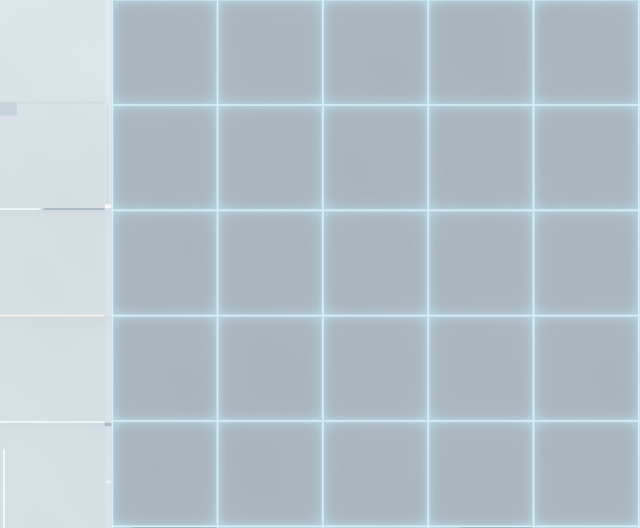
A Shadertoy shader for this pattern:

```glsl
// Pale glowing square grid on grey, beside a strip of worn white panels.

// Soft-edged rectangle coverage
float box(vec2 p, vec2 low, vec2 high, float pixel) {
    vec2 inside = clamp((min(p - low, high - p)) / pixel + 0.5, 0.0, 1.0);
    return inside.x * inside.y;
}

// Layered sines for slow tonal drift, about -1 to 1
float drift(vec2 p) {
    return 0.5 * sin(p.x * 7.0 + 2.0 * sin(p.y * 5.0))
         + 0.3 * sin(p.y * 13.0 - p.x * 9.0)
         + 0.2 * sin(p.x * 31.0 + p.y * 23.0);
}

vec3 glowGrid(vec2 p, float pixel) {
    vec2 cell = (p - vec2(0.2125, 0.0032)) / 0.1995;
    vec2 dist = abs(cell - round(cell)) * 0.1995;
    vec3 color = vec3(0.667, 0.706, 0.733) + 0.005 * drift(p);

    // Blue halo hugging each line
    vec2 halo = exp(-dist / 0.0095);
    color = mix(color, vec3(0.71, 0.83, 0.88), 0.85 * min(halo.x + halo.y, 1.0));

    // Bright core, strongest at the crossings
    vec2 core = 1.0 - smoothstep(0.0, 0.0013 + pixel, dist);
    float crossing = exp(-min(dist.x + dist.y, 1.0) / 0.03);
    color = mix(color, vec3(0.86, 0.95, 0.98), max(core.x, core.y) * (0.88 + 0.12 * crossing));

    // Uneven shadow under the lowest line
    float shade = box(p, vec2(0.25, -1.0), vec2(0.41, 0.0015), pixel)
                + box(p, vec2(0.87, -1.0), vec2(1.01, 0.0015), pixel);
    return mix(color, vec3(0.58, 0.66, 0.72), 0.7 * shade);
}

vec3 panelStrip(vec2 p, float pixel) {
    float row = (p.y + 0.001) / 0.2017;
    float seam = round(row);
    float offset = (row - seam) * 0.2017;
    vec3 color = mix(vec3(0.835, 0.875, 0.895), vec3(0.86, 0.9, 0.92), smoothstep(0.6, 1.0, p.y));
    color += 0.008 * drift(p * 1.7 + floor(row));

    // Gentle shading below each seam and a lighter right margin
    color -= 0.02 * exp(-abs(offset) / 0.018) * step(offset, 0.0) * step(seam, 3.5);
    color += 0.02 * smoothstep(0.197, 0.203, p.x);

    // Seams differ from row to row: bright, warm, broken or faint
    vec2 local = vec2(p.x, offset);
    float line = box(local, vec2(-1.0, -0.0018), vec2(0.198, 0.0018), pixel);
    vec3 seamColor = seam == 2.0 ? vec3(0.96, 0.95, 0.93) : vec3(0.94, 0.97, 0.98);
    if (seam == 3.0) seamColor = mix(seamColor, vec3(0.65, 0.72, 0.77), smoothstep(0.07, 0.09, p.x));
    if (seam == 4.0) seamColor = vec3(0.82, 0.86, 0.88);
    color = mix(color, seamColor, line * step(0.5, seam) * step(seam, 4.5));

    // Chips and dark gaps at the panel ends
    color = mix(color, vec3(0.76, 0.82, 0.85), 0.8 * box(p, vec2(-1.0, 0.781), vec2(0.032, 0.806), pixel));
    color = mix(color, vec3(0.62, 0.69, 0.74), 0.8 * box(p, vec2(0.198, 0.193), vec2(0.211, 0.199), pixel));
    color = mix(color, vec3(0.97), box(p, vec2(0.199, 0.606), vec2(0.211, 0.613), pixel));
    color = mix(color, vec3(0.95), box(p, vec2(0.201, 0.085), vec2(0.211, 0.09), pixel));

    // Thin vertical cracks on the left and right
    color = mix(color, vec3(0.95, 0.98, 0.99), box(p, vec2(0.006, -1.0), vec2(0.0095, 0.15), pixel));
    color = mix(color, vec3(0.77, 0.82, 0.85), 0.6 * box(p, vec2(0.202, 0.613), vec2(0.205, 0.8), pixel));
    return color;
}

void mainImage(out vec4 fragColor, in vec2 fragCoord) {
    vec2 p = fragCoord / iResolution.y;
    float pixel = 1.0 / iResolution.y;
    float gridSide = smoothstep(-pixel, pixel, p.x - 0.211);
    vec3 color = mix(panelStrip(p, pixel), glowGrid(p, pixel), gridSide);
    fragColor = vec4(color, 1.0);
}
```
